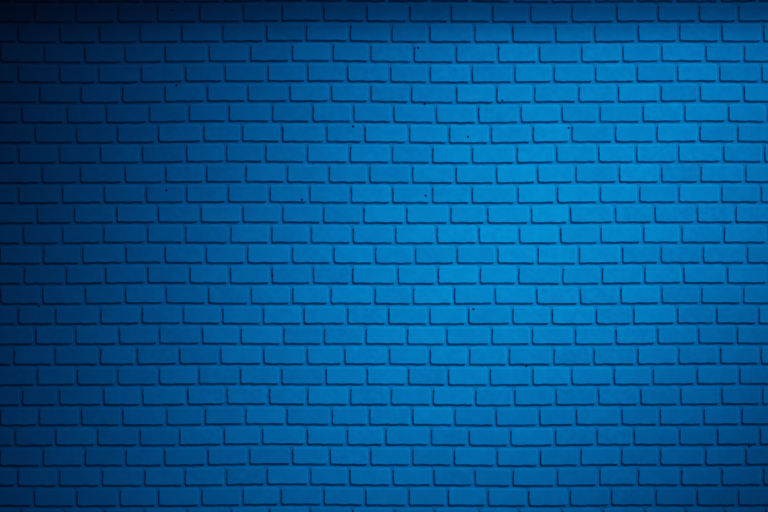
Reproduce this texture procedurally as a WebGL 2 fragment shader.

```glsl
#version 300 es
precision highp float;

uniform vec2 u_resolution;
out vec4 outColor;

// Lengths are fractions of the canvas height
const vec2 BRICK_PITCH = vec2(0.0807, 0.0394);
const vec2 WALL_ORIGIN = vec2(0.0, 0.0117);
const float MORTAR_WIDTH = 0.0066;
const float CORNER_RADIUS = 0.0045;
const float EDGE_SOFTNESS = 0.0017;
const float EDGE_WOBBLE = 0.0006;
const vec2 SHADOW_SHIFT = vec2(0.0030, 0.0043);
const float ODD_ROW_OFFSET = 0.40;
const float EVEN_ROW_OFFSET = 0.86;
const float ROW_JITTER = 0.22;
const float JOINT_JITTER = 0.12;

// Shading
const float SHADOW_DEPTH = 0.56;
const float MORTAR_SHADE = 0.91;
const float RIM_LIGHT = 0.07;
const float BRICK_TONE = 0.07;
const float GRAIN_SCALE = 85.0;
const float GRAIN_DEPTH = 0.10;
const float PIT_SCALE = 26.0;
const float PIT_CHANCE = 0.012;
const float PIT_RADIUS = 0.09;

// Lamp, in fractions of the canvas
const vec2 LAMP_CENTER = vec2(0.70, 0.58);
const vec2 LAMP_FALLOFF = vec2(2.8, 1.4);
const float LAMP_TILT = 1.4;
const float LAMP_POWER = 0.95;

// Colour ramp from unlit to fully lit paint
const vec3 UNLIT_BLUE = vec3(0.010, 0.00, 0.04);
const vec3 MIDDLE_BLUE = vec3(0.008, 0.28, 0.57);
const vec3 LIT_BLUE = vec3(0.012, 0.56, 0.82);

vec2 hash2(vec2 p) {
    vec3 q = fract(vec3(p.xyx) * vec3(0.1031, 0.1030, 0.0973));
    q += dot(q, q.yzx + 33.33);
    return fract((q.xx + q.yz) * q.zy);
}

// Layered sines, roughly -1 to 1
float waves(vec2 p) {
    return 0.5 * sin(p.x + 1.7 * sin(p.y * 0.8))
         + 0.3 * sin(p.y * 1.9 + 1.3 * sin(p.x * 1.3))
         + 0.2 * sin(dot(p, vec2(2.7, 3.1)));
}

// Distance to the nearest feature point, and that point's random value
vec2 cellular(vec2 p) {
    vec2 cell = floor(p);
    vec2 nearest = vec2(9.0, 0.0);
    for (int j = -1; j <= 1; j++)
    for (int i = -1; i <= 1; i++) {
        vec2 c = cell + vec2(i, j);
        float d = length(c + hash2(c) - p);
        if (d < nearest.x) nearest = vec2(d, hash2(c + 71.0).x);
    }
    return nearest;
}

// Left end of a brick, in bricks along its row
float jointAt(vec2 id) {
    return id.x + JOINT_JITTER * hash2(id + 19.0).x;
}

// Signed distance to the brick around p; id is its column and row
float brickDistance(vec2 p, out vec2 id) {
    vec2 g = (p - WALL_ORIGIN) / BRICK_PITCH;
    g.y += 0.05 * waves(p * vec2(7.0, 4.0));
    float row = floor(g.y);
    g.x -= mix(EVEN_ROW_OFFSET, ODD_ROW_OFFSET, mod(row, 2.0));
    g.x -= ROW_JITTER * (hash2(vec2(row, 5.0)).x - 0.5);
    id = vec2(floor(g.x), row);
    if (g.x < jointAt(id)) id.x -= 1.0;
    float left = jointAt(id);
    float right = jointAt(id + vec2(1.0, 0.0));
    vec2 center = vec2(0.5 * (left + right), row + 0.5);
    vec2 halfSize = 0.5 * (vec2(right - left, 1.0) * BRICK_PITCH - MORTAR_WIDTH);
    vec2 d = abs((g - center) * BRICK_PITCH) - halfSize + CORNER_RADIUS;
    float box = length(max(d, 0.0)) + min(max(d.x, d.y), 0.0) - CORNER_RADIUS;
    return box + EDGE_WOBBLE * waves(p * 190.0 + id * 3.0);
}

float lampLight(vec2 uv) {
    vec2 d = uv - LAMP_CENTER;
    float spread = dot(d * d, LAMP_FALLOFF) - LAMP_TILT * d.x * d.y;
    float topShade = mix(0.55, 1.0, smoothstep(0.0, 0.11, 1.0 - uv.y));
    return LAMP_POWER * exp(-spread) * topShade;
}

void main() {
    vec2 p = gl_FragCoord.xy / u_resolution.y;
    float soft = max(EDGE_SOFTNESS, 0.8 / u_resolution.y);

    // Brick faces, and the same wall shifted toward the lamp
    vec2 id, shiftedId;
    float face = smoothstep(soft, -soft, brickDistance(p, id));
    float caster = smoothstep(soft, -soft, brickDistance(p + SHADOW_SHIFT, shiftedId));

    // Relief: mortar, cast shadow and lit rim
    float shade = mix(MORTAR_SHADE, 1.0, face);
    float shadowWear = 0.88 + 0.12 * waves(p * 37.0);
    shade *= 1.0 - SHADOW_DEPTH * shadowWear * caster * (1.0 - face);
    shade *= 1.0 + RIM_LIGHT * face * (1.0 - caster);

    // Tone and roughness differ from brick to brick
    vec2 brickRandom = hash2(id + 43.0);
    float grain = cellular(p * GRAIN_SCALE).x - 0.45;
    shade *= 1.0 + BRICK_TONE * (brickRandom.x - 0.5) * face;
    shade *= 1.0 + GRAIN_DEPTH * grain * mix(0.35, 1.0, brickRandom.y * brickRandom.y);
    shade *= 1.0 + 0.02 * waves(p * 110.0);

    // Rare small pits
    vec2 pit = cellular(p * PIT_SCALE);
    float pitMask = smoothstep(PIT_RADIUS, 0.3 * PIT_RADIUS, pit.x);
    shade *= 1.0 - 0.6 * pitMask * step(pit.y, PIT_CHANCE);

    float t = clamp(lampLight(gl_FragCoord.xy / u_resolution) * shade, 0.0, 1.0);
    vec3 color = mix(mix(UNLIT_BLUE, MIDDLE_BLUE, t), mix(MIDDLE_BLUE, LIT_BLUE, t), t);
    outColor = vec4(color, 1.0);
}
```
